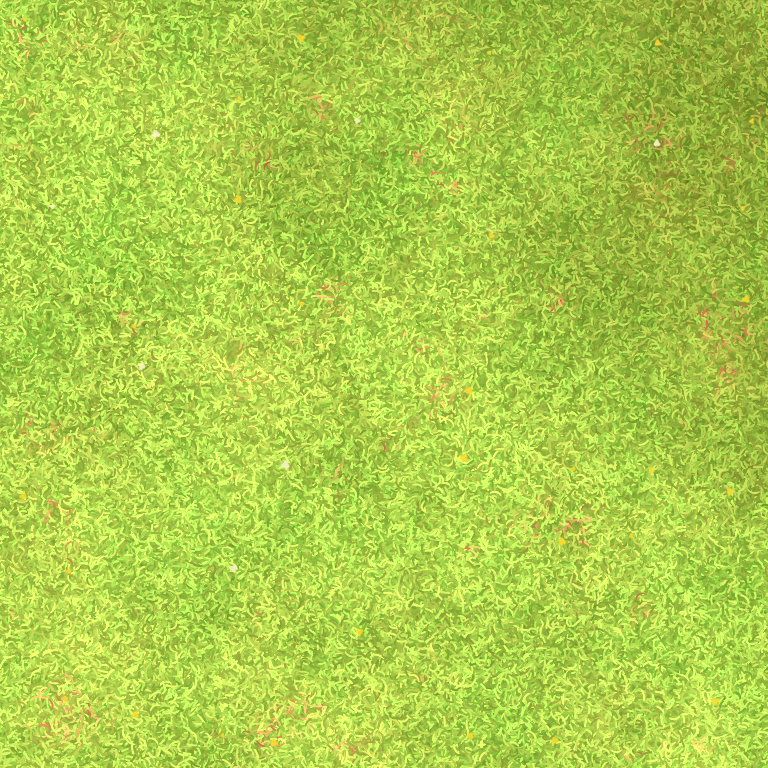
Write a WebGL 1 fragment shader that draws this texture.

```glsl
precision highp float;
// Sunlit lawn: short tangled grass blades, soft shade, straw flecks and tiny flowers.
uniform vec2 u_resolution;

vec3 hash3(vec2 p) {
  vec3 q = fract(p.xyx * vec3(0.1031, 0.1030, 0.0973));
  q += dot(q, q.yxz + 33.33);
  return fract((q.xxy + q.yzz) * q.zyx);
}

float slope(vec2 cell, vec2 offset) {
  return dot(hash3(cell + 17.0).xy * 2.0 - 1.0, offset);
}

float gradientNoise(vec2 p) {
  vec2 c = floor(p), f = fract(p);
  vec2 u = f * f * f * (f * (f * 6.0 - 15.0) + 10.0);
  vec2 e = vec2(1.0, 0.0);
  return mix(mix(slope(c, f), slope(c + e, f - e), u.x),
             mix(slope(c + e.yx, f - e.yx), slope(c + 1.0, f - 1.0), u.x), u.y);
}

float patches(vec2 p) {
  return gradientNoise(p) + 0.6 * gradientNoise(p * 2.1 + 31.0)
       + 0.4 * gradientNoise(p * 4.7 + 57.0);
}

// Layers of curved blades; returns tone (x) and hue from green to yellow (y).
vec2 grass(vec2 uv, float pixel, float straw) {
  vec2 look = vec2(0.36 + 0.5 * gradientNoise(uv * 150.0),
                   0.8 * gradientNoise(uv * 90.0 + 40.0));
  for (int layer = 0; layer < 6; layer++) {
    float seed = float(layer);
    float cells = 76.0 + 5.0 * seed;
    vec2 p = uv * cells + seed * 0.37;
    vec2 base = floor(p);
    for (int j = -1; j <= 1; j++) {
      for (int i = -1; i <= 1; i++) {
        vec2 cell = base + vec2(float(i), float(j));
        vec3 place = hash3(cell + seed * 131.0 + 5.0);
        vec3 kind = hash3(cell + seed * 173.0 + 71.0);
        float angle = place.z * 6.2832;
        float c = cos(angle), s = sin(angle);
        vec2 q = mat2(c, -s, s, c) * (p - cell - place.xy);
        q.y += (kind.x - 0.5) * 1.6 * q.x * q.x;
        float halfLength = 0.3 + 0.35 * kind.z;
        q.x -= clamp(q.x, -halfLength, halfLength);
        float d = length(q) / cells;
        float blade = 1.0 - smoothstep(0.0013 - 0.6 * pixel, 0.0013 + 0.6 * pixel, d);
        float hue = kind.z * 2.0 - 1.0 + straw * step(0.7, kind.x) * 1.8;
        look = mix(look, vec2(0.63 + 0.85 * (kind.y - 0.5), hue), blade);
      }
    }
  }
  return look;
}

// Sparse flower heads; returns coverage (x) and whiteness (y).
vec2 flowers(vec2 uv, float pixel) {
  vec2 p = uv * 9.0;
  vec2 cell = floor(p);
  vec3 h = hash3(cell + 211.0);
  vec3 k = hash3(cell + 307.0);
  vec2 q = (p - cell - 0.15 - 0.7 * h.xy) / 9.0;
  float radius = 0.0025 + 0.0025 * k.x;
  radius *= 1.0 + 0.2 * sin(3.0 * atan(q.y, q.x + 0.00001) + 6.0 * k.y);
  float head = 1.0 - smoothstep(radius - pixel, radius + pixel, length(q));
  return vec2(head * step(h.z, 0.42), step(0.76, k.z));
}

void main() {
  vec2 uv = gl_FragCoord.xy / u_resolution;
  float pixel = 1.0 / u_resolution.y;

  // Broad light, with shade gathering toward the upper right
  float broad = patches(uv * 4.0 + 3.0);
  float shade = smoothstep(0.95, 1.75, uv.x + uv.y + 0.45 * gradientNoise(uv * 3.0 + 8.0));
  float warmth = patches(uv * 5.0 + 80.0);
  float straw = smoothstep(0.15, 0.5, patches(uv * 8.0 + 120.0));

  vec2 look = grass(uv, pixel, straw);
  float tone = 0.59 + (look.x - 0.56) * (1.0 - 0.25 * shade);
  tone += 0.2 * broad - 0.26 * shade + 0.06 * warmth;
  vec3 color = mix(vec3(0.40, 0.52, 0.13), vec3(0.88, 1.05, 0.42), clamp(tone, -0.2, 1.05));

  // Green to yellow drift, with reddish straw in places
  float hue = look.y + 0.9 * warmth + 0.2 * shade;
  color += hue * vec3(0.065, -0.015, 0.015);
  color += straw * max(look.y - 0.6, 0.0) * vec3(0.05, -0.10, 0.02);

  vec2 flower = flowers(uv, pixel);
  vec3 petal = mix(vec3(0.98, 0.86, 0.18), vec3(0.98, 0.96, 0.78), flower.y);
  color = mix(color, petal, flower.x * 0.9);
  gl_FragColor = vec4(clamp(color, 0.0, 1.0), 1.0);
}
```
